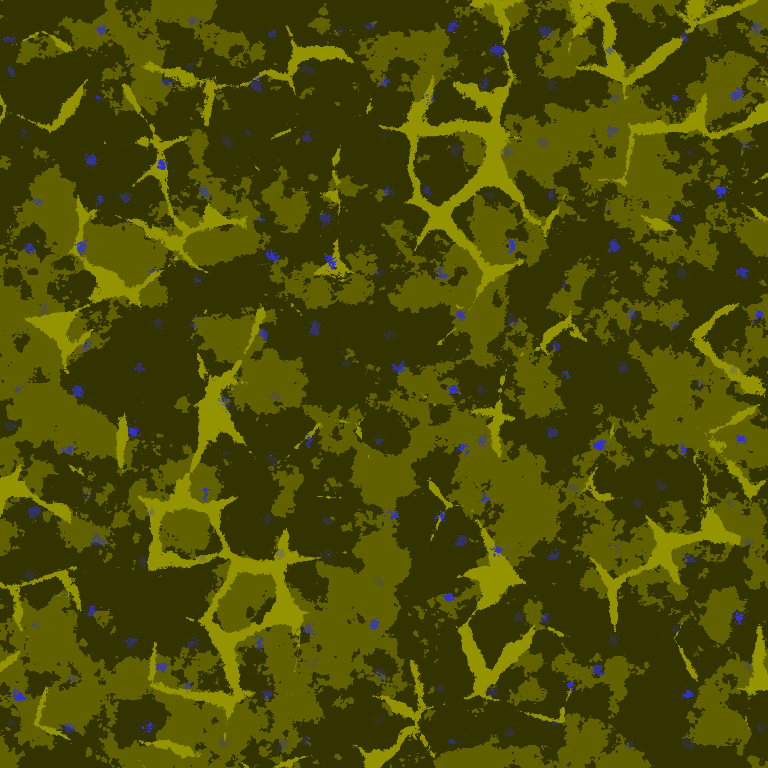
Write a WebGL 1 fragment shader that draws this texture.

```glsl
precision highp float;
// Mottled olive ground with ragged patches, broken pale veins and blue specks.
// Patches threshold fractal value noise, veins follow Voronoi borders whose
// width is driven by noise, and specks are jittered dots on a grid.

uniform vec2 u_resolution;

const vec3 DARK_OLIVE = vec3(0.20, 0.20, 0.0);
const vec3 MID_OLIVE = vec3(0.38, 0.38, 0.0);
const vec3 PALE_OLIVE = vec3(0.58, 0.58, 0.0);
const vec3 SPECK_BLUE = vec3(0.20, 0.20, 0.82);
const mat2 OCTAVE_TURN = mat2(1.6, 1.2, -1.2, 1.6);

float hash(vec2 p) {
  return fract(sin(dot(p, vec2(127.1, 311.7))) * 43758.5453);
}

vec2 hash2(vec2 p) {
  return vec2(hash(p), hash(p + vec2(37.0, 17.0)));
}

float valueNoise(vec2 p) {
  vec2 cell = floor(p);
  vec2 f = fract(p);
  vec2 w = f * f * (3.0 - 2.0 * f);
  float low = mix(hash(cell), hash(cell + vec2(1.0, 0.0)), w.x);
  float high = mix(hash(cell + vec2(0.0, 1.0)), hash(cell + vec2(1.0)), w.x);
  return mix(low, high, w.y);
}

// Fractal noise normalised to 0..1, each octave doubled and turned
float fbm(vec2 p, float gain) {
  float sum = 0.0;
  float total = 0.0;
  float amplitude = 1.0;
  for (int i = 0; i < 6; i++) {
    sum += amplitude * valueNoise(p);
    total += amplitude;
    amplitude *= gain;
    p = OCTAVE_TURN * p + vec2(19.0, 7.3);
  }
  return sum / total;
}

// Distances to the three nearest jittered points, in ascending order
vec3 nearestThree(vec2 p) {
  vec2 cell = floor(p);
  vec3 nearest = vec3(9.0);
  for (int y = -2; y <= 2; y++) {
    for (int x = -2; x <= 2; x++) {
      vec2 site = cell + vec2(float(x), float(y));
      float d = distance(p, site + hash2(site + 61.0));
      if (d < nearest.x) nearest = vec3(d, nearest.xy);
      else if (d < nearest.y) nearest = vec3(nearest.x, d, nearest.y);
      else if (d < nearest.z) nearest.z = d;
    }
  }
  return nearest;
}

// Coverage of a shape whose signed field is positive inside
float cover(float field, float softness) {
  return smoothstep(-softness, softness, field);
}

float patches(vec2 uv) {
  return cover(fbm(uv * 16.0 + 5.0, 0.68) - 0.535, 0.005);
}

// Tapered cracks that swell where three cells meet
float veins(vec2 uv, float cells) {
  vec2 bend = vec2(valueNoise(uv * 32.0), valueNoise(uv * 32.0 + 80.0)) - 0.5;
  vec3 d = nearestThree((uv + bend * 0.012) * cells);
  float swell = 1.0 + 1.2 * exp(-4.0 * (d.z - d.x));
  float width = 0.43 * (valueNoise(uv * 14.0 + 43.0) - 0.57) * swell;
  float rough = 0.4 * (fbm(uv * 50.0 + 90.0, 0.75) - 0.5);
  return cover(width + rough - (d.y - d.x), 0.015);
}

// One ragged dot per grid cell, each with one of four strengths, mostly weak
float specks(vec2 uv, float cells) {
  vec2 p = uv * cells;
  vec2 cell = floor(p);
  vec2 centre = mix(vec2(0.13), vec2(0.87), hash2(cell + 203.0));
  float radius = mix(0.05, 0.09, hash(cell + 149.0));
  float rough = 0.4 * (fbm(uv * 110.0, 0.85) - 0.5);
  float strength = floor(1.0 + 4.0 * pow(hash(cell + 311.0), 1.4)) / 4.0;
  return strength * cover(radius + rough - distance(fract(p), centre), 0.012);
}

void main() {
  vec2 uv = gl_FragCoord.xy / u_resolution.y;
  vec3 colour = mix(DARK_OLIVE, MID_OLIVE, patches(uv));
  colour = mix(colour, PALE_OLIVE, veins(uv, 11.0));
  colour = mix(colour, SPECK_BLUE, specks(uv, 13.0));
  gl_FragColor = vec4(colour, 1.0);
}
```
